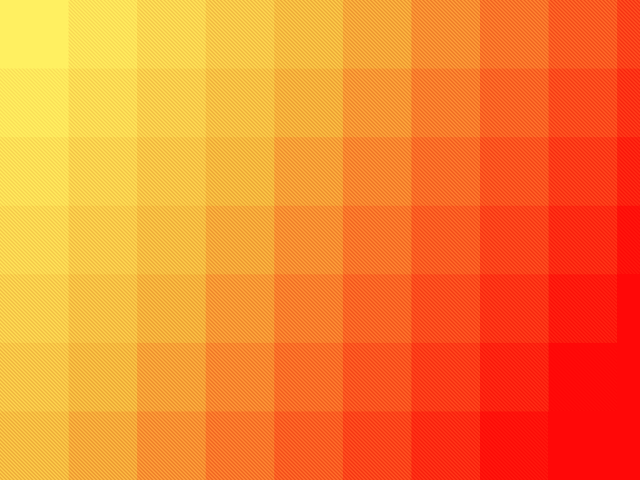
Reproduce this background procedurally as a WebGL 1 fragment shader.

```glsl
precision highp float;
// Square tiles stepping from yellow through amber to red, under fine diagonal hatching.

#define TILE_ROWS 7.0       // tiles from top to bottom
#define ROW_WEIGHT 0.65     // ramp advance per row, relative to one column
#define AMBER_STEP 4.4      // ramp position of pure amber
#define RED_STEP 11.3       // ramp position of pure red
#define HATCH_COUNT 128.0   // hatch lines per canvas height
#define HATCH_DEPTH 0.075   // strongest hatch contrast
#define YELLOW vec3(1.0, 0.94, 0.38)
#define AMBER vec3(0.955, 0.71, 0.24)
#define RED vec3(1.0, 0.03, 0.03)

uniform vec2 u_resolution;

// Tile index along each axis, blended across one pixel at the borders.
vec2 tileIndex(vec2 p, float pixel) {
  vec2 q = p + 0.5 * pixel;
  return floor(q) - 1.0 + clamp(fract(q) / pixel, 0.0, 1.0);
}

vec3 warmRamp(float stepPos) {
  vec3 toAmber = mix(YELLOW, AMBER, clamp(stepPos / AMBER_STEP, 0.0, 1.0));
  float redness = clamp((stepPos - AMBER_STEP) / (RED_STEP - AMBER_STEP), 0.0, 1.0);
  return mix(toAmber, RED, redness);
}

void main() {
  // Canvas heights, measured from the upper left corner.
  vec2 p = vec2(gl_FragCoord.x, u_resolution.y - gl_FragCoord.y) / u_resolution.y;

  // Flat tile colours along a tilted diagonal ramp.
  vec2 tile = tileIndex(p * TILE_ROWS, TILE_ROWS / u_resolution.y);
  float stepPos = tile.x + ROW_WEIGHT * tile.y;
  vec3 color = warmRamp(stepPos);

  // Falling hatch lines, strongest mid-ramp and absent at both ends.
  float t = clamp(stepPos / RED_STEP, 0.0, 1.0);
  float strength = HATCH_DEPTH * sqrt(4.0 * t * (1.0 - t));
  float wave = sin(6.28319 * HATCH_COUNT * (p.x - p.y));
  color += strength * wave * vec3(0.5, 1.0, 0.45);

  gl_FragColor = vec4(clamp(color, 0.0, 1.0), 1.0);
}
```
